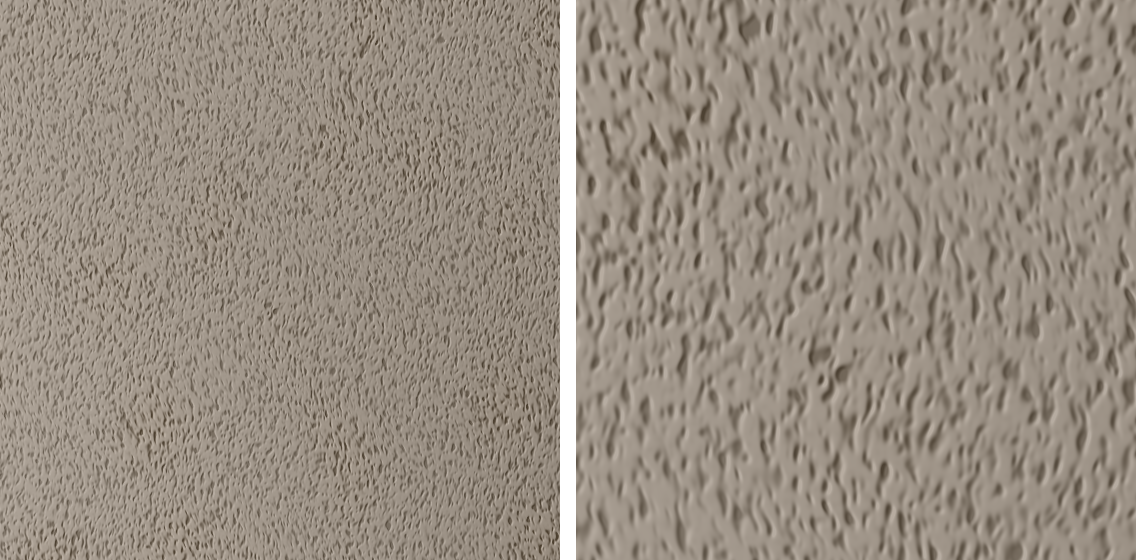
Left, the full canvas; right, a detail of the centre.
Reproduce this texture procedurally as a Shadertoy shader.

```glsl
// Draws a beige stucco wall with small upright pits, lit from the left.

const vec3 SHADOW = vec3(0.37, 0.33, 0.28);
const vec3 PLASTER = vec3(0.67, 0.63, 0.585);
const vec3 STAIN = vec3(0.008, -0.002, -0.014);

vec3 hash3(vec2 cell, float seed) {
    vec3 h = fract(vec3(cell.xyx + seed) * vec3(0.1031, 0.1030, 0.0973));
    h += dot(h, h.yxz + 33.33);
    return fract((h.xxy + h.yzz) * h.zyx);
}

// Cellular noise: one soft, tilted oval per cell, summed over neighbours.
float ovals(vec2 p, vec2 radius, float seed) {
    vec2 cell = floor(p);
    float sum = 0.0;
    for (int y = -1; y <= 1; y++) {
        for (int x = -1; x <= 1; x++) {
            vec2 id = cell + vec2(x, y);
            vec3 place = hash3(id, seed);
            vec3 form = hash3(id, seed + 57.0);
            vec2 d = p - id - place.xy;
            float tilt = (place.z - 0.5) * 0.8;
            float c = cos(tilt), s = sin(tilt);
            d = vec2(c * d.x + s * d.y, c * d.y - s * d.x);
            d /= radius * mix(vec2(0.75), vec2(1.25), form.xy);
            sum += mix(0.1, 1.0, form.z) * exp(-0.5 * dot(d, d));
        }
    }
    return sum;
}

// Layered sines that bend the pits into irregular outlines.
vec2 wobble(vec2 p, float fineAmount, float broadAmount) {
    vec2 fine = sin(p.yx * vec2(310.0, 270.0) + 2.0 * sin(p * 131.0));
    vec2 broad = sin(p.yx * vec2(23.0, 19.0) + 1.5 * sin(p * 11.0));
    return p + fineAmount * fine + broadAmount * broad;
}

// Pit depth: the raised skin is 0, the deepest floor is 1.
float pitDepth(vec2 p) {
    vec2 q = wobble(p, 0.0006, 0.006);
    float depth = ovals(q * vec2(102.0, 60.0), vec2(0.19, 0.27), 3.0);
    depth += 0.9 * ovals(q * vec2(148.0, 94.0), vec2(0.22, 0.30), 211.0);
    return smoothstep(0.0, 1.3, depth);
}

void mainImage(out vec4 fragColor, in vec2 fragCoord) {
    vec2 uv = fragCoord / iResolution.y;
    vec2 across = fragCoord / iResolution.xy;

    // Broad patches where the plaster is rougher and stained
    float patches = ovals(uv * vec2(6.0, 5.0) + 0.4, vec2(0.26, 0.3), 91.0);
    float roughness = 0.82 + 0.5 * min(patches, 1.1);

    // Pits, with a shaded near wall and a lit far wall
    vec2 awayFromLight = vec2(0.0022, -0.0012);
    float depth = pitDepth(uv);
    float facing = pitDepth(uv - awayFromLight) - depth;

    // Fine grain on the surface
    float grain = ovals(uv * vec2(205.0, 170.0), vec2(0.3), 401.0) - 0.3;

    // Daylight fades towards the right
    float daylight = mix(0.11, -0.11, across.x);
    daylight += 0.02 * sin(4.0 * across.x + 5.0 * across.y);

    float tone = 0.87 + daylight - 0.05 * grain;
    tone += roughness * (0.60 * facing - 0.60 * depth);

    vec3 color = mix(SHADOW, PLASTER, clamp(tone, -0.25, 1.15));
    color += STAIN * patches * (0.4 + 0.6 * depth);
    fragColor = vec4(color, 1.0);
}
```
